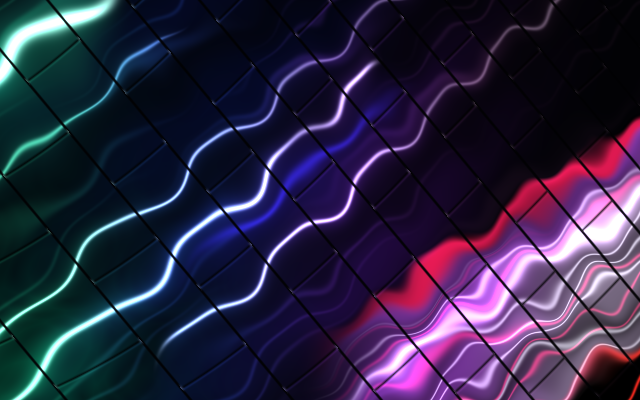
Write a WebGL 1 fragment shader that draws this texture.

```glsl
precision highp float;
// Bent mirror panels in slanted strips, reflecting wavy neon streaks and a bright foil band.
uniform vec2 u_resolution;

const vec3 GREEN = vec3(0.16, 0.80, 0.56);
const vec3 BLUE = vec3(0.22, 0.40, 1.00);
const vec3 PURPLE = vec3(0.55, 0.24, 0.90);
const vec3 ROSE = vec3(0.74, 0.36, 0.66);
const vec3 CRIMSON = vec3(0.90, 0.10, 0.32);
const vec3 ORCHID = vec3(0.64, 0.28, 0.84);
const vec3 SILVER = vec3(0.74, 0.66, 0.80);
const vec3 WHITE = vec3(0.95, 0.97, 1.0);

float hash(vec2 p) {
  return fract(sin(dot(p, vec2(127.1, 311.7))) * 4375.85);
}

// Distance to the nearest of one random point per cell
float cellular(vec2 p) {
  vec2 cell = floor(p);
  float nearest = 1.0;
  for (int j = -1; j <= 1; j++) {
    for (int i = -1; i <= 1; i++) {
      vec2 c = cell + vec2(float(i), float(j));
      vec2 point = c + vec2(hash(c), hash(c + 17.0));
      nearest = min(nearest, length(p - point));
    }
  }
  return nearest;
}

vec3 neonHue(float x) {
  vec3 hue = mix(GREEN, BLUE, smoothstep(0.08, 0.50, x));
  hue = mix(hue, PURPLE, smoothstep(0.50, 0.85, x));
  return mix(hue, ROSE, smoothstep(0.85, 1.25, x));
}

// 1 between two soft limits
float span(float x, float start, float end, float soft) {
  return smoothstep(start - soft, start + soft, x) * (1.0 - smoothstep(end - soft, end + soft, x));
}

// Hot core with a coloured halo
vec3 streak(float offset, float width, vec3 hue, float heat) {
  float core = exp(-offset * offset / (width * width));
  float halo = exp(-abs(offset) / (width * 3.5));
  return mix(hue, WHITE, 0.75 * heat) * core + hue * halo * 0.32;
}

// Thin bright crests of a bent sine
float filaments(float s, float x, float count, float sharpness) {
  float phase = s * count + 2.5 * sin(s * count * 0.29 + x * 3.0) + sin(x * 5.0 - s * 9.0);
  return pow(0.5 + 0.5 * sin(phase), sharpness);
}

vec3 foilBand(float depth, float x) {
  float b = depth + 0.010 * sin(x * 19.0 + depth * 31.0) + 0.006 * sin(x * 43.0 - depth * 57.0);
  vec3 pale = mix(ORCHID, SILVER, smoothstep(1.1, 1.5, x));
  vec3 col = mix(CRIMSON, ORCHID, smoothstep(0.045, 0.10, b));
  col = mix(col, pale, smoothstep(0.10, 0.20, b));
  col *= 0.74 + 0.26 * sin(b * 36.0 + 1.5 * sin(x * 6.0));
  col *= 1.0 - 0.35 * smoothstep(0.24, 0.40, b);
  float inner = smoothstep(0.09, 0.16, b);
  col += WHITE * inner * 0.50 * filaments(b, x, 85.0, 12.0);
  col += CRIMSON * inner * 0.55 * filaments(b + 0.03, x, 62.0, 14.0);
  col += streak(b - 0.21, 0.018, ORCHID, 1.0) * 0.65;
  // Dark corner with glowing threads
  vec3 ember = vec3(0.95, 0.16, 0.12) * filaments(b, x, 70.0, 8.0);
  col = mix(col, ember, smoothstep(0.53, 0.60, b));
  return col * smoothstep(-0.008, 0.028, b) * smoothstep(0.74, 1.10, x);
}

void main() {
  vec2 p = gl_FragCoord.xy / u_resolution.y;
  float px = 1.0 / u_resolution.y;
  float x = p.x;
  float down = 1.0 - p.y;

  // Strips narrow to the right; joints are staggered from strip to strip
  float across = x - 0.835 * down;
  float n = 4.67 * (across + 0.358) + 1.247 * (across + 0.358) * (across - 0.498);
  float density = 4.49 + 2.494 * across;
  float strip = floor(n);
  float f = n - strip - 0.5;
  float pitch = 0.265 - 0.008 * strip;
  float v = (down + (0.112 - 0.005 * strip) * f - 0.385 - 0.022 * strip) / pitch;
  float row = floor(v + 0.5);
  float seamDist = (0.5 - abs(f)) / density * 0.768;
  float jointOffset = (v - row) * pitch * 0.75;
  float panel = hash(vec2(strip, floor(v)));

  // Each panel bulges away from its joints, so reflections open like lenses
  float bend = 0.14 * pitch * cos(3.1416 * f) * sin(6.2832 * v);
  bend += 0.007 * sin(6.2832 * f + 2.0 * x) + 0.004 * sin(23.0 * x + 11.0 * down);
  bend += 0.006 * (panel - 0.5);
  float s = down + 0.84 * x - bend;
  vec3 hue = neonHue(x);

  // Dim reflected glow
  float smudge = cellular(p * 13.0 + bend * 30.0);
  float bright = 0.7 + 0.3 * sin(s * 19.0 + sin(x * 5.0));
  vec3 col = vec3(0.006, 0.007, 0.018);
  col += vec3(0.01, 0.02, 0.12) * bright * exp(-pow((x - 0.55) / 0.42, 2.0));
  col += vec3(0.10, 0.015, 0.15) * bright * exp(-pow((x - 0.95) / 0.30, 2.0)) * smoothstep(0.7, 1.3, s);
  col += vec3(0.0, 0.26, 0.16) * exp(-2.5 * length(p - vec2(0.08, 0.06)) / 0.5) * (0.65 + 0.6 * smudge);
  col += vec3(0.0, 0.13, 0.13) * exp(-length(p - vec2(0.0, 0.78)) / 0.17);

  // Faint filaments
  float patches = 0.5 + 0.5 * sin(x * 7.0 + s * 11.0);
  float rightFade = 1.0 - 0.7 * smoothstep(1.0, 1.4, x);
  col += hue * filaments(s, x, 54.0, 9.0) * patches * rightFade * 0.17;

  // Main streaks, from the upper left down
  col += streak(s - 0.16 - 0.20 * x, 0.026, GREEN, 1.0) * span(x, -0.2, 0.27, 0.07) * 1.5;
  col += streak(s - 0.445, 0.006, hue, 0.4) * span(x, -0.1, 0.42, 0.06) * 0.65;
  col += streak(s - 0.825, 0.007, hue, 0.9) * mix(1.05, 0.40, smoothstep(0.40, 0.85, x));
  float secondGlow = span(x, -0.2, 0.93, 0.03) * (1.15 - 0.55 * span(x, 0.70, 0.84, 0.04));
  col += streak(s - 1.015 + 0.05 * smoothstep(0.4, 0.9, x), 0.011, hue, 1.0) * secondGlow;
  col += streak(s - 1.075, 0.016, vec3(0.16, 0.12, 0.75), 0.0) * span(x, 0.52, 0.95, 0.10) * 0.55;
  float thirdGlow = smoothstep(0.38, 0.46, x) * mix(1.1, 0.30, smoothstep(0.82, 1.15, x));
  col += streak(s - 1.23 + 0.06 * smoothstep(0.6, 1.35, x), 0.008, hue, 0.95) * thirdGlow;

  // Foil band over the lower right
  float depth = down + 0.67 * x - bend - 1.36;
  float cover = smoothstep(-0.008, 0.028, depth) * smoothstep(0.74, 1.10, x);
  col = col * (1.0 - cover) + foilBand(depth, x);
  col *= 0.92 + 0.16 * panel;

  // Thin joints with a lit lip, broad dark seams and glinting pins
  float joint = 1.0 - smoothstep(0.0012 - px, 0.0012 + px, abs(jointOffset));
  float lip = exp(-pow((jointOffset - 0.003) / 0.0018, 2.0));
  col = mix(col, col * 0.12, joint) + hue * lip * 0.12 * rightFade;
  float seam = 1.0 - smoothstep(0.0032 - px, 0.0032 + px, seamDist);
  col = mix(col, vec3(0.005, 0.005, 0.012), seam * 0.95);
  float pin = exp(-(seamDist * seamDist + jointOffset * jointOffset) / 0.000018);
  col += mix(hue, WHITE, 0.5) * pin * 0.4 * rightFade;

  gl_FragColor = vec4(clamp(col, 0.0, 1.0), 1.0);
}
```
